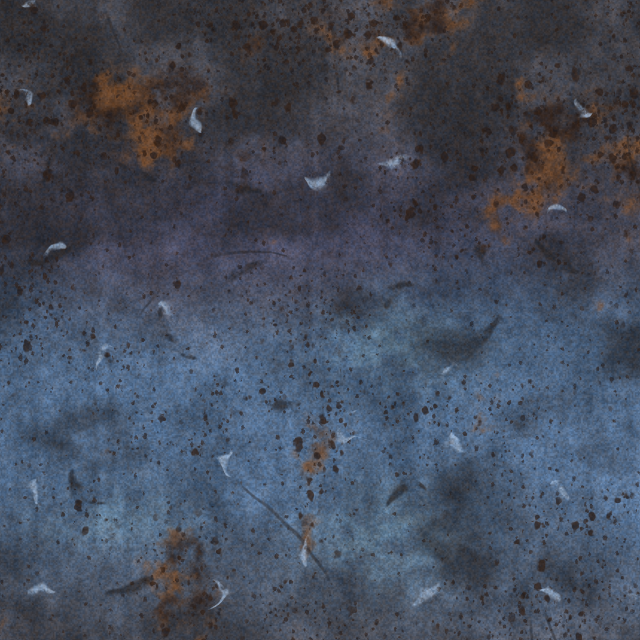
Write a WebGL 2 fragment shader that draws this texture.

```glsl
#version 300 es
precision highp float;
// Weathered blue steel plate with rust fields, pitting, scratches and paint chips.
uniform vec2 u_resolution;
out vec4 fragColor;

#define STEEL_GREY vec3(0.285, 0.285, 0.315)
#define STEEL_BLUE vec3(0.325, 0.42, 0.54)
#define STEEL_VIOLET vec3(0.28, 0.285, 0.385)
#define PALE_WEAR vec3(0.38, 0.49, 0.57)
#define RUST_BRIGHT vec3(0.43, 0.275, 0.16)
#define RUST_DARK vec3(0.17, 0.12, 0.10)
#define SOOT vec3(0.15, 0.145, 0.155)
#define CHIP_COLOR vec3(0.56, 0.64, 0.74)
#define GRAIN_AMOUNT 0.42
#define CLOUD_AMOUNT 0.9
#define CHIP_GRID 5.2

vec2 hash2(vec2 p) {
    vec3 q = fract(p.xyx * vec3(0.1031, 0.1030, 0.0973));
    q += dot(q, q.yzx + 33.33);
    return fract((q.xx + q.yz) * q.zy);
}

float noise(vec2 p) {
    vec2 i = floor(p), f = fract(p);
    f = f * f * (3.0 - 2.0 * f);
    float low = mix(hash2(i).x, hash2(i + vec2(1, 0)).x, f.x);
    float high = mix(hash2(i + vec2(0, 1)).x, hash2(i + vec2(1, 1)).x, f.x);
    return mix(low, high, f.y);
}

float fbm(vec2 p) {
    float sum = 0.0, amp = 0.5;
    for (int i = 0; i < 5; i++) {
        sum += amp * noise(p);
        p = mat2(1.6, 1.2, -1.2, 1.6) * p + 17.3;
        amp *= 0.5;
    }
    return sum / 0.97;
}

float blob(vec2 p, vec2 center, vec2 radius) {
    vec2 d = (p - center) / radius;
    return exp(-dot(d, d));
}

// Irregular round pits, one candidate per cell; coverage is the share of cells kept.
float pits(vec2 p, float grid, float coverage, float seed) {
    vec2 q = p * grid;
    float wobble = (noise(q * 3.5 + seed) - 0.5) * 0.35;
    float edge = 0.06 + 0.6 * grid / u_resolution.y, mask = 0.0;
    for (int k = 0; k < 9; k++) {
        vec2 cell = floor(q) + vec2(k % 3 - 1, k / 3 - 1);
        vec2 place = hash2(cell + seed), kind = hash2(cell + seed + 57.0);
        float radius = mix(0.14, 0.46, kind.x * kind.x);
        float dist = length((q - cell - place) * vec2(1.15, mix(0.7, 1.2, place.x))) + wobble;
        float kept = smoothstep(0.0, 0.1, coverage - kind.y);
        mask = max(mask, kept * (1.0 - smoothstep(-edge, edge, dist - radius)));
    }
    return mask;
}

// Bent tapering strokes at random angles; size is half length and half width in cells.
float strokes(vec2 p, float grid, vec2 size, float bend, float density, float seed) {
    vec2 q = p * grid;
    float edge = grid / u_resolution.y, mask = 0.0;
    for (int k = 0; k < 9; k++) {
        vec2 cell = floor(q) + vec2(k % 3 - 1, k / 3 - 1);
        vec2 place = hash2(cell + seed), kind = hash2(cell + seed + 91.0);
        float angle = kind.x * 6.2832;
        vec2 axis = vec2(cos(angle), sin(angle));
        vec2 d = q - cell - mix(vec2(0.15), vec2(0.85), place);
        vec2 local = vec2(dot(d, axis), dot(d, vec2(-axis.y, axis.x)));
        local.y += bend * (place.x - 0.3) * local.x * local.x / size.x;
        float halfLength = size.x * mix(0.65, 1.15, place.y);
        float taper = 1.0 - 0.6 * min(1.0, abs(local.x) / halfLength);
        float dist = length(vec2(max(abs(local.x) - halfLength, 0.0), local.y));
        float body = 1.0 - smoothstep(0.25 * size.y * taper, size.y * taper + edge, dist);
        mask = max(mask, body * step(kind.y, density));
    }
    return mask;
}

void main() {
    vec2 p = gl_FragCoord.xy / u_resolution.y;
    float clouds = fbm(p * 4.0 + 3.0), mottle = fbm(p * 13.0 + 40.0);
    float rough = fbm(p * 48.0 + 9.0);
    vec2 warp = vec2(noise(p * 45.0), noise(p * 45.0 + 70.0)) - 0.5;

    // Painted base: grey top, violet middle, blue band, duller bottom edge
    float height = p.y + (clouds - 0.5) * 0.25;
    float blue = (1.0 - smoothstep(0.42, 0.64, height)) * smoothstep(-0.12, 0.28, height);
    vec3 color = mix(STEEL_GREY, STEEL_BLUE, blue);
    color = mix(color, STEEL_VIOLET, 0.8 * blob(p, vec2(0.4, 0.65), vec2(0.6, 0.12)));
    float worn = max(blob(p, vec2(0.61, 0.46), vec2(0.12, 0.07)), blob(p, vec2(0.6, 0.16), vec2(0.12, 0.09)));
    worn = max(worn, 0.8 * blob(p, vec2(0.17, 0.19), vec2(0.14, 0.05)));
    color = mix(color, PALE_WEAR, 0.75 * worn * smoothstep(0.3, 0.65, mottle * 0.5 + rough * 0.5));
    color *= 1.0 + CLOUD_AMOUNT * (0.55 * (clouds - 0.5) + 0.5 * (mottle - 0.5));
    color *= 1.0 + 0.14 * (noise(vec2(p.x * 75.0, p.y * 4.0)) - 0.5);
    float soot = smoothstep(0.48, 0.75, fbm(p * vec2(7.0, 9.0) + 81.0) + 0.12 * smoothstep(0.55, 1.0, p.y));
    color = mix(color, SOOT, 0.6 * soot);

    // Rust fields broken up by noise
    float zone = max(blob(p, vec2(0.17, 0.82), vec2(0.22, 0.11)), blob(p, vec2(0.9, 0.75), vec2(0.2, 0.13)));
    zone = max(zone, 0.8 * blob(p, vec2(0.5, 0.31), vec2(0.06, 0.14)));
    zone = max(zone, 0.85 * blob(p, vec2(0.52, 0.95), vec2(0.2, 0.08)));
    zone = max(zone, 0.65 * blob(p, vec2(0.29, 0.09), vec2(0.07, 0.1)));
    float rust = smoothstep(0.38, 0.8, zone * 0.6 + (mottle - 0.5) * 1.3 + (rough - 0.5) * 0.8);
    vec3 rustColor = mix(RUST_DARK, RUST_BRIGHT, smoothstep(0.25, 0.6, fbm(p * 22.0 + 5.0)));
    color = mix(color, rustColor, 0.8 * rust);

    // Dark smears and thin scratches
    float smear = strokes(p + warp * 0.01, 6.0, vec2(0.23, 0.075), 0.7, 0.38, 11.0);
    color = mix(color, SOOT, 0.7 * smear * smoothstep(0.3, 0.6, rough));
    float scratch = strokes(p + warp * 0.003, 2.6, vec2(0.36, 0.009), 0.6, 0.7, 23.0);
    color = mix(color, SOOT, 0.5 * scratch * smoothstep(0.3, 0.55, mottle));

    // Pitting, densest around the rust
    float cluster = smoothstep(0.45, 0.7, fbm(p * 6.0 + 120.0));
    float pitting = pits(p, 58.0, 0.02 + 0.5 * zone + 0.22 * cluster, 200.0);
    pitting = max(pitting, 0.85 * pits(p, 125.0, 0.12 + 0.25 * cluster + 0.2 * zone, 310.0));
    color = mix(color, RUST_DARK, 0.75 * pitting);

    // Pale ragged chips
    float chip = strokes(p + warp * 0.022, CHIP_GRID, vec2(0.1, 0.055), 1.6, 0.85, 35.0);
    chip *= smoothstep(0.28, 0.58, fbm(p * 60.0 + 150.0));
    color = mix(color, CHIP_COLOR, 0.8 * chip);

    // Fine grain with a slight warm and cool tint
    float grain = 0.6 * noise(p * 430.0) + 0.4 * noise(p * 210.0 + 33.0) - 0.5;
    color *= 1.0 + GRAIN_AMOUNT * grain + 0.3 * (rough - 0.5);
    color += vec3(0.05, 0.0, -0.05) * (noise(p * 260.0 + 88.0) - 0.5);
    fragColor = vec4(clamp(color, 0.0, 1.0), 1.0);
}
```
